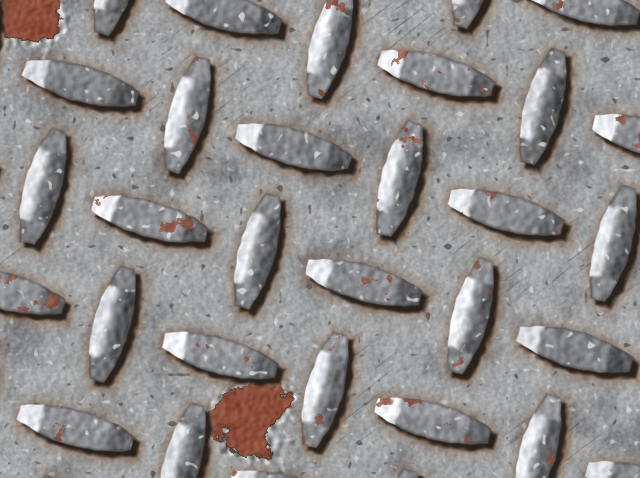
Reproduce this texture procedurally as a Shadertoy shader.

```glsl
// Worn steel tread plate: crossed raised lugs on a tilted grid, with rust stains and peeling patches.

// Lengths are in canvas widths; the grid axes are the columns of LATTICE.
const mat2 LATTICE = mat2(0.2246, 0.1133, 0.1081, -0.2142);
const vec2 FIRST_LUG = vec2(0.1263, 0.6185);
const vec2 LUG_AXIS = vec2(0.965, -0.262);
const float HALF_LENGTH = 0.092;
const float HALF_WIDTH = 0.0285;
const float ARC_RADIUS = 0.254;
const vec2 LIGHT = vec2(-0.95, 0.31);
const vec2 SHADOW_SHIFT = vec2(0.008, -0.009);
const float STAIN_REACH = 0.008;

const vec3 STEEL = vec3(0.635, 0.645, 0.65);
const vec3 DULL_STEEL = vec3(0.48, 0.485, 0.50);
const vec3 BRIGHT = vec3(0.93, 0.93, 0.92);
const vec3 CHARCOAL = vec3(0.30, 0.29, 0.285);
const vec3 SHADOW = vec3(0.13, 0.105, 0.085);
const vec3 STAIN = vec3(0.50, 0.37, 0.27);
const vec3 RUST = vec3(0.55, 0.30, 0.23);

// Peeled areas: centre and radius.
const vec3 PEELED[2] = vec3[2](vec3(0.39, 0.095, 0.052), vec3(0.035, 0.728, 0.052));

struct Lug { float dist; float shadowDist; vec2 local; vec2 axis; float seed; };

vec2 hash2(vec2 p) {
    vec3 h = fract(p.xyx * vec3(0.1031, 0.1030, 0.0973));
    h += dot(h, h.yzx + 33.33);
    return fract((h.xx + h.yz) * h.zy);
}

// Gradient noise, about -1 to 1.
float noise(vec2 p) {
    vec2 cell = floor(p), f = p - cell;
    vec2 s = f * f * f * (f * (f * 6.0 - 15.0) + 10.0);
    vec4 corner;
    for (int i = 0; i < 4; i++) {
        vec2 o = vec2(i & 1, i >> 1);
        float angle = 6.2832 * hash2(cell + o + 57.0).x;
        corner[i] = dot(vec2(cos(angle), sin(angle)), f - o);
    }
    return 1.5 * mix(mix(corner.x, corner.y, s.x), mix(corner.z, corner.w, s.x), s.y);
}

float fbm(vec2 p) {
    float sum = 0.0, gain = 0.5;
    for (int i = 0; i < 5; i++) {
        sum += gain * noise(p);
        p = mat2(1.6, 1.2, -1.2, 1.6) * p + 7.3;
        gain *= 0.55;
    }
    return sum;
}

// Side lighting of a bumpy noise surface.
float relief(vec2 p) { return noise(p) - noise(p + 0.4 * LIGHT); }

// Lens with blunt ends; x runs along the lug.
float lugDistance(vec2 q) {
    q = abs(q);
    float arc = length(q + vec2(0.0, ARC_RADIUS - HALF_WIDTH)) - ARC_RADIUS;
    return max(arc, q.x - HALF_LENGTH);
}

// Lying lugs sit on the grid points, standing lugs in the middle of the cells.
Lug nearestLug(vec2 p) {
    Lug best;
    best.dist = 1e3;
    for (int kind = 0; kind < 2; kind++) {
        float k = float(kind);
        vec2 id = round(inverse(LATTICE) * (p - FIRST_LUG) - 0.5 * k);
        float seed = hash2(id + 31.0 * k + 11.0).x;
        vec2 q = p - FIRST_LUG - LATTICE * (id + 0.5 * k);
        q -= 0.004 * (hash2(id + 17.0 * k + 5.0) - 0.5);
        vec2 axis = kind == 0 ? LUG_AXIS : vec2(-LUG_AXIS.y, LUG_AXIS.x);
        mat2 toLocal = transpose(mat2(axis, vec2(-axis.y, axis.x)));
        vec2 local = toLocal * q;
        float d = lugDistance(local);
        if (d < best.dist)
            best = Lug(d, lugDistance(toLocal * (q - SHADOW_SHIFT)), local, axis, seed);
    }
    return best;
}

vec3 plateColor(vec2 p) {
    vec3 c = mix(STEEL, DULL_STEEL, smoothstep(0.0, 0.6, fbm(p * 7.0 + 3.0)));
    c += 0.10 * fbm(p * 28.0) + 0.05 * noise(p * 190.0) + 0.06 * relief(p * 95.0);
    float scratch = noise(mat2(0.8, -0.6, 0.6, 0.8) * p * vec2(14.0, 170.0));
    c -= 0.12 * smoothstep(0.35, 0.7, scratch) * smoothstep(0.1, 0.5, noise(p * 4.0 + 9.0));
    c = mix(c, BRIGHT, 0.55 * smoothstep(0.5, 0.85, noise(p * 80.0 + 40.0)));
    return mix(c, CHARCOAL, 0.75 * smoothstep(0.58, 0.8, noise(p * 65.0 + 80.0)));
}

// Bare rust ringed by a lumpy crust of lifted coating.
vec3 addPeeling(vec3 c, vec2 p) {
    float d = 1.0;
    for (int i = 0; i < 2; i++) d = min(d, length(p - PEELED[i].xy) - PEELED[i].z);
    d += 0.045 * fbm(p * 19.0 + 2.0);
    float crust = smoothstep(0.024, 0.008, d + 0.012 * noise(p * 45.0));
    c = mix(c, STEEL + 0.38 * relief(p * 75.0), crust);
    vec3 rust = RUST + 0.10 * fbm(p * 45.0) + 0.06 * relief(p * 110.0);
    c = mix(c, rust, smoothstep(0.002, -0.002, d));
    return mix(c, SHADOW, 0.6 * smoothstep(0.003, 0.0, abs(d)));
}

vec3 lugColor(Lug lug, vec2 p) {
    // Two long side facets and a sloping facet at each end.
    float along = lug.local.x / HALF_LENGTH;
    float end = smoothstep(0.56, 0.66, abs(along) + 0.04 * noise(p * 60.0));
    float side = clamp(2.4 * lug.local.y / HALF_WIDTH + 0.25 * noise(p * 50.0), -1.0, 1.0);
    vec2 slope = lug.axis * sign(along) * end + vec2(-lug.axis.y, lug.axis.x) * side * (1.0 - end);
    float lit = dot(slope, LIGHT);
    float tone = 0.53 + (lit > 0.0 ? 0.38 : 0.17) * lit + 0.08 * (lug.seed - 0.5);
    tone += 0.14 * fbm(p * 32.0) + 0.10 * relief(p * 85.0);
    vec3 c = tone * vec3(0.985, 1.0, 1.025);
    c = mix(c, BRIGHT, 0.7 * smoothstep(0.45, 0.75, noise(p * 70.0 + 20.0)));
    // Some lugs have lost their coating in places.
    float chip = smoothstep(0.30, 0.38, fbm(p * 21.0 + 50.0 * lug.seed)) * step(0.5, lug.seed);
    c = mix(c, RUST + 0.1 * relief(p * 80.0), 0.8 * chip);
    // Dark rim on the edges turned away from the light.
    float rim = smoothstep(-0.006, 0.0, lug.dist) * smoothstep(0.5, -0.2, lit);
    return mix(c, CHARCOAL, 0.75 * rim);
}

void mainImage(out vec4 fragColor, in vec2 fragCoord) {
    vec2 p = fragCoord / iResolution.x;
    float pixel = 1.0 / iResolution.x;
    Lug lug = nearestLug(p);
    lug.dist += 0.0016 * noise(p * 55.0);
    vec3 color = addPeeling(plateColor(p), p);

    // Stain and cast shadow around each lug.
    float reach = min(lug.dist + 0.003, lug.shadowDist);
    float stain = exp(-max(reach, 0.0) / STAIN_REACH) * (0.75 + 0.7 * fbm(p * 40.0 + 6.0));
    color = mix(color, STAIN + 0.1 * noise(p * 100.0), clamp(stain, 0.0, 0.85));
    float shadow = smoothstep(0.004, -0.004, lug.shadowDist + 0.003 * noise(p * 60.0));
    color = mix(color, SHADOW, 0.92 * shadow);

    color = mix(color, lugColor(lug, p), smoothstep(pixel, -pixel, lug.dist));
    fragColor = vec4(clamp(color, 0.0, 1.0), 1.0);
}
```
